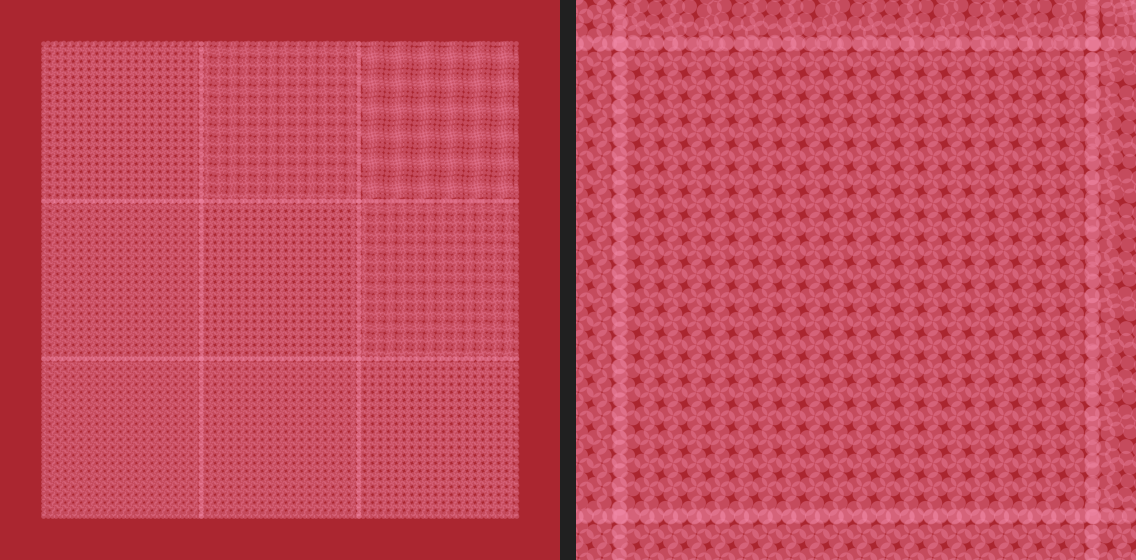
Left: the whole. Right: its middle third, enlarged.
Give the GLSL for this texture, as a WebGL 2 fragment shader.

```glsl
#version 300 es
precision highp float;

uniform vec2 u_resolution;
out vec4 fragColor;

const float TAU = 6.2831853;
const float MARGIN = 0.078;
const float PANELS = 3.0;
const float DOTS = 40.0;
const float RADIUS = 0.63;
const float OPACITY = 0.38;
const vec3 GROUND = vec3(0.67, 0.15, 0.19);
const vec3 PINK = vec3(0.94, 0.53, 0.65);

// Layered sines: a squeeze along each axis and a pinwheel swirl across it
vec2 sway(vec2 dot_id, float level) {
  float waves = level < 1.5 ? 6.0 * (level + 1.0) : 0.5 * DOTS;
  float start = 0.6 * min(level, 2.0);
  float slant = 0.007 * min(level, 2.0);
  vec2 phase = TAU * waves * dot_id / DOTS + start + slant * dot_id.yx;
  float squeeze = 0.32 / (1.0 + level);
  vec2 swirl = 0.24 * sin(phase.yx) * vec2(1.0, -1.0);
  // Outer dots stay nearly in line
  vec2 border = step(0.5, dot_id) * mix(vec2(0.35), vec2(1.0), step(dot_id, vec2(DOTS - 0.5)));
  return (squeeze * sin(phase) + swirl) * border;
}

// Soft disc coverage, with edge width in lattice steps
float disc(vec2 p, float radius, float edge) {
  return 1.0 - smoothstep(-0.5 * edge, 0.5 * edge, length(p) - radius);
}

// Light left unchanged by all translucent dots of one panel
float panelGap(vec2 p, float level, float edge) {
  float gap = 1.0;
  vec2 nearest = floor(p + 0.5);
  for (int y = -2; y <= 2; y++) {
    for (int x = -2; x <= 2; x++) {
      vec2 id = nearest + vec2(x, y);
      vec2 inside = step(vec2(0.0), id) * step(id, vec2(DOTS));
      float cover = disc(p - id - sway(id, level), RADIUS, edge);
      gap *= 1.0 - OPACITY * cover * inside.x * inside.y;
    }
  }
  return gap;
}

void main() {
  vec2 uv = gl_FragCoord.xy / u_resolution;
  float steps = PANELS * DOTS / (1.0 - 2.0 * MARGIN);
  float edge = 1.4 * steps / min(u_resolution.x, u_resolution.y);
  vec2 lattice = (uv - MARGIN) * steps;

  // Adjacent panels share their border dots, which doubles the seams
  float gap = 1.0;
  for (float row = 0.0; row < PANELS; row++) {
    for (float col = 0.0; col < PANELS; col++) {
      vec2 p = lattice - DOTS * vec2(col, row);
      vec2 away = abs(p - 0.5 * DOTS);
      if (max(away.x, away.y) > 0.5 * DOTS + 2.0) continue;
      float level = 2.0 * (PANELS - 1.0) - row - col;
      gap *= panelGap(p, level, edge);
    }
  }

  fragColor = vec4(mix(PINK, GROUND, gap), 1.0);
}
```
